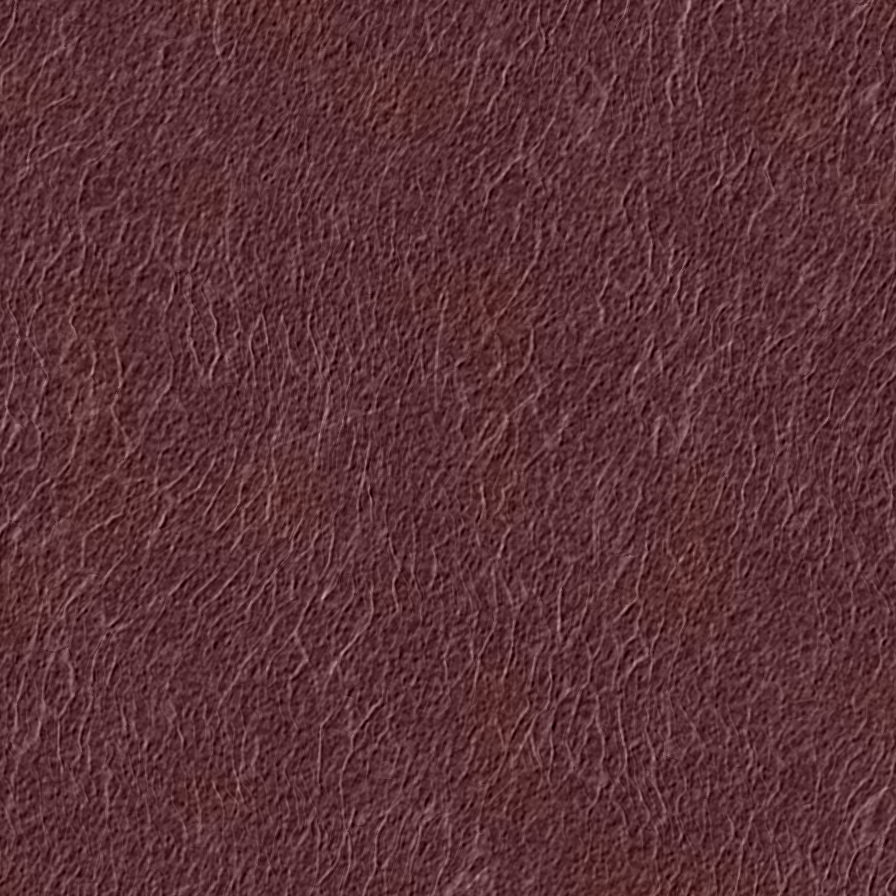
Give the GLSL for this texture, as a three.js fragment shader.

```glsl
#define HIDE_COLOR vec3(0.360, 0.199, 0.217)
#define RUST_TINT vec3(0.012, 0.002, -0.012)
#define CELL_SCALE vec2(38.0, 19.0)
#define WRINKLE_SCALE vec2(88.0, 46.0)
#define GRAIN_SCALE 235.0
#define LEAN 0.27
#define CELL_DEPTH 0.205
#define WRINKLE_DEPTH 0.115
#define GRAIN_DEPTH 0.195
#define SCAR_DEPTH 0.165
#define SCAR_COUNT 34
#define LIGHT_OFFSET vec2(-0.0030, 0.0016)

varying vec2 vUv;

vec2 hash22(vec2 p) {
  vec3 h = fract(vec3(p.xyx) * vec3(0.1031, 0.1030, 0.0973));
  h += dot(h, h.yzx + 33.33);
  return fract((h.xx + h.yz) * h.zy);
}

// Two independent channels of smooth value noise
vec2 noise2(vec2 p) {
  vec2 cell = floor(p);
  vec2 f = fract(p);
  f = f * f * (3.0 - 2.0 * f);
  vec2 bottom = mix(hash22(cell), hash22(cell + vec2(1.0, 0.0)), f.x);
  vec2 top = mix(hash22(cell + vec2(0.0, 1.0)), hash22(cell + 1.0), f.x);
  return mix(bottom, top, f.y);
}

// Ridge along cell borders, faint where a border runs sideways
float borderRidge(vec2 p, float width) {
  vec2 cell = floor(p);
  vec2 f = fract(p);
  vec3 nearest = vec3(0.0, 0.0, 8.0);
  vec3 second = nearest;
  for (int y = -1; y <= 1; y++) {
    for (int x = -1; x <= 1; x++) {
      vec2 neighbor = vec2(float(x), float(y));
      vec2 d = neighbor + hash22(cell + neighbor) - f;
      vec3 site = vec3(d, length(d));
      if (site.z < nearest.z) {
        second = nearest;
        nearest = site;
      } else if (site.z < second.z) {
        second = site;
      }
    }
  }
  vec2 normal = normalize(second.xy - nearest.xy + 0.0001);
  float ridge = 1.0 - smoothstep(0.0, width, second.z - nearest.z);
  return ridge * mix(0.2, 1.0, smoothstep(0.1, 0.8, abs(normal.x)));
}

// Bends straight borders into irregular creases
vec2 warp(vec2 p) {
  vec2 sway = (noise2(p * 4.0 + 31.0) - 0.5) * vec2(0.110, 0.040);
  vec2 bend = (noise2(p * 22.0 + 7.0) - 0.5) * 0.013;
  vec2 jitter = (noise2(p * 75.0 + 53.0) - 0.5) * 0.0045;
  return p + sway + bend + jitter;
}

// Raised network of leaning cells with finer wrinkles between them
float creaseHeight(vec2 p) {
  vec2 q = warp(p);
  q.x -= LEAN * q.y;
  float region = noise2(p * 4.5 + 11.0).x;
  vec2 broken = noise2(p * 27.0 + 71.0);
  float cells = borderRidge(q * CELL_SCALE, 0.23);
  float wrinkles = borderRidge(q * WRINKLE_SCALE + 19.0, 0.36);
  cells *= mix(0.55, 1.0, smoothstep(0.2, 0.7, region));
  cells *= mix(0.25, 1.0, smoothstep(0.15, 0.7, broken.x));
  wrinkles *= mix(0.4, 1.0, broken.y);
  return CELL_DEPTH * cells + WRINKLE_DEPTH * wrinkles;
}

// Sparse long curved creases, fading at both ends
float scars(vec2 p) {
  vec2 q = p + (noise2(p * 28.0 + 41.0) - 0.5) * 0.010;
  float total = 0.0;
  for (int i = 0; i < SCAR_COUNT; i++) {
    vec2 seed = vec2(float(i) * 3.0 + 2.0, 17.0);
    vec2 shape = hash22(seed + 90.0);
    vec2 turn = hash22(seed + 140.0);
    float angle = 0.3 + (turn.x + shape.y - 1.0) * 1.1;
    vec2 along = vec2(sin(angle), cos(angle));
    vec2 d = q - hash22(seed);
    float t = dot(d, along) / mix(0.035, 0.105, shape.x);
    float bow = (turn.y - 0.5) * 0.035 * t * t;
    float across = abs(dot(d, vec2(along.y, -along.x)) - bow);
    float line = 1.0 - smoothstep(0.0004, 0.0032, across);
    float ends = 1.0 - smoothstep(0.45, 1.0, abs(t));
    total = max(total, line * ends * mix(0.45, 1.0, turn.y));
  }
  return total;
}

// Fine slanted fibres lit from the left, with tiny pores
float grain(vec2 p) {
  mat2 slant = mat2(0.88, 0.47, -0.47, 0.88);
  vec2 q = slant * p * GRAIN_SCALE * vec2(1.0, 0.68);
  float fibres = noise2(q).x - noise2(q + vec2(-0.70, 0.15)).x;
  float pores = noise2(p * slant * 290.0 + 400.0).y - 0.5;
  return fibres + 0.60 * pores;
}

void main() {
  vec2 p = vUv;

  // Relief: lit ridges with a soft dark flank
  float relief = creaseHeight(p) - 0.45 * creaseHeight(p + LIGHT_OFFSET);
  float tone = relief - 0.030;
  tone += GRAIN_DEPTH * grain(p);
  tone += SCAR_DEPTH * scars(p);

  // Broad mottling and faint rusty patches
  vec2 mottle = noise2(p * 9.0 + 3.0);
  tone += (mottle.x - 0.5) * 0.014;
  vec3 color = HIDE_COLOR + tone;
  color += RUST_TINT * smoothstep(0.65, 1.0, mottle.y);

  gl_FragColor = vec4(clamp(color, 0.0, 1.0), 1.0);
}
```
